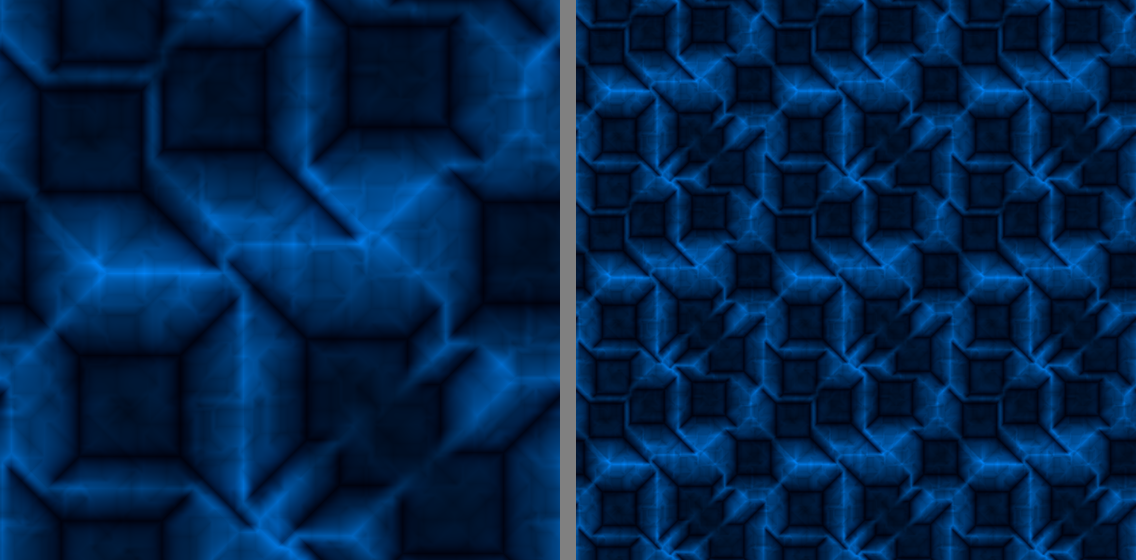
Left: one tile. Right: repeated 3 by 3.
Write a WebGL 2 fragment shader that draws this background.

```glsl
#version 300 es
precision highp float;
// Tiling blue relief of bevelled square plates with glowing seams and dark creases.
uniform vec2 u_resolution;
out vec4 outColor;

const float PLATE_HALF_SIZE = 0.27; // in cells

// Integer hash: two random values in 0..1 for a lattice cell.
vec2 hash2(ivec2 cell, int seed) {
    uvec2 v = uvec2(cell + ivec2(seed * 17, seed * 59)) * 1664525u + 1013904223u;
    v.x += v.y * 1664525u;
    v.y += v.x * 1664525u;
    v ^= v >> 16u;
    v.x += v.y * 1664525u;
    v.y += v.x * 1664525u;
    v ^= v >> 16u;
    return vec2(v & 65535u) / 65535.0;
}

// Square-metric cells that wrap after `cells` repeats.
// Returns (nearest distance, gap to the second nearest, distance to the diagonal).
vec3 squareCells(vec2 uv, int cells, int seed) {
    vec2 p = uv * float(cells);
    ivec2 base = ivec2(floor(p));
    vec2 local = fract(p);
    float nearest = 9.0, second = 9.0, diagonal = 0.0;
    for (int y = -2; y <= 2; y++) {
        for (int x = -2; x <= 2; x++) {
            ivec2 offset = ivec2(x, y);
            ivec2 wrapped = (base + offset + 2 * cells) % cells;
            vec2 d = abs(vec2(offset) + hash2(wrapped, seed) - local);
            float dist = max(d.x, d.y);
            if (dist < nearest) {
                second = nearest;
                nearest = dist;
                diagonal = abs(d.x - d.y) * 0.707;
            } else {
                second = min(second, dist);
            }
        }
    }
    return vec3(nearest, second - nearest, diagonal);
}

// Dark line around the inner square and along the diagonals leaving its corners.
float creaseLine(vec3 cell, float width) {
    float rim = cell.x - PLATE_HALF_SIZE;
    float valley = rim < 0.0 ? -rim : min(rim, cell.z);
    return exp(-valley / width) * smoothstep(0.0, 0.12, cell.y);
}

// Light rises away from the plate centre and peaks on the seams between far plates.
float seamLight(vec3 cell, float glowStrength) {
    float glow = 0.6 * exp(-cell.y / 0.06) + 0.4 * exp(-cell.y / 0.35);
    glow *= smoothstep(0.15, 0.6, cell.x);
    return 0.14 + cell.x * (0.53 + glowStrength * glow);
}

// Faint small-scale relief, centred on zero.
float detail(vec2 uv, int cells, int seed) {
    vec3 cell = squareCells(uv, cells, seed);
    return seamLight(cell, 0.15) - 0.3 * creaseLine(cell, 0.09) - 0.33;
}

// Black through navy to bright azure; creases lose green first.
vec3 azureRamp(float light, float crease) {
    float green = max(0.55 * light - 0.02, 0.0) * (1.0 - 0.2 * crease);
    return vec3(0.0, green, light);
}

void main() {
    vec2 uv = gl_FragCoord.xy / u_resolution;
    vec2 plateUv = vec2(uv.x + 0.30, 1.26 - uv.y);

    // Large plates
    vec3 plate = squareCells(plateUv, 3, 5);
    float crease = creaseLine(plate, 0.06);
    float light = seamLight(plate, 0.40) * (1.0 - 0.75 * crease);

    // Finer layers
    light *= 1.0 + 0.65 * detail(uv, 6, 11) + 0.35 * detail(uv, 11, 23);

    outColor = vec4(clamp(azureRamp(light, crease), 0.0, 1.0), 1.0);
}
```
